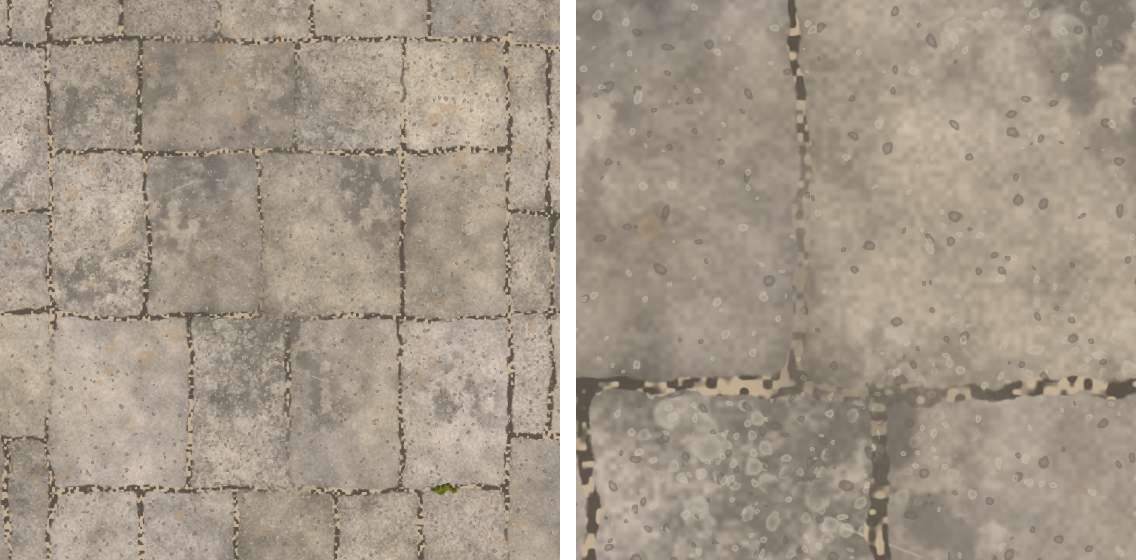
Left, the full canvas; right, a detail of the centre.
Reproduce this texture procedurally as a Shadertoy shader.

```glsl
const vec3 STONE_WARM = vec3(0.685, 0.635, 0.560);
const vec3 STONE_GREY = vec3(0.655, 0.612, 0.572);
const vec3 STAIN      = vec3(0.430, 0.400, 0.370);
const vec3 LICHEN     = vec3(0.790, 0.755, 0.680);
const vec3 OCHRE      = vec3(0.710, 0.590, 0.455);
const vec3 JOINT_DARK = vec3(0.340, 0.310, 0.275);
const vec3 JOINT_SAND = vec3(0.770, 0.690, 0.575);
const vec3 MOSS       = vec3(0.350, 0.360, 0.130);
const vec2 MOSS_PLACE = vec2(0.795, 0.128);
const float JOINT_WIDTH = 0.0036;
const float CORNER = 0.014;
const float SIDE = 0.09;
const float MAIN_ROWS[6] = float[6](-0.065, 0.125, 0.434, 0.729, 0.930, 1.125);
const float SIDE_ROWS[6] = float[6](-0.075, 0.220, 0.440, 0.622, 0.922, 1.220);

struct Stone { float edge; vec2 id; };

float hash(vec2 p) {
    vec3 q = fract(p.xyx * 0.1031);
    q += dot(q, q.yzx + 33.33);
    return fract((q.x + q.y) * q.z);
}

float noise(vec2 p) {
    vec2 i = floor(p), f = fract(p);
    f = f * f * (3.0 - 2.0 * f);
    vec2 e = vec2(0.0, 1.0);
    return mix(mix(hash(i), hash(i + e.yx), f.x),
               mix(hash(i + e.xy), hash(i + e.yy), f.x), f.y);
}

float fbm(vec2 p) {
    float sum = 0.0, amp = 0.516;
    for (int i = 0; i < 5; i++) {
        sum += amp * noise(p);
        p = mat2(1.6, 1.2, -1.2, 1.6) * p + 17.3;
        amp *= 0.5;
    }
    return sum;
}

// Scattered discs, paler in the middle; density is the share of filled cells
float spots(vec2 p, float cells, float density) {
    p *= cells;
    vec2 base = floor(p);
    float cover = 0.0;
    for (int y = -1; y <= 1; y++)
    for (int x = -1; x <= 1; x++) {
        vec2 c = base + vec2(x, y);
        vec2 centre = c + vec2(hash(c + 3.1), hash(c + 41.7));
        float radius = mix(0.14, 0.48, hash(c + 71.3));
        float r = length(p - centre) / radius;
        float disc = (1.0 - smoothstep(0.7, 1.1, r)) * mix(0.55, 1.0, smoothstep(0.2, 0.75, r));
        cover = max(cover, disc * step(hash(c + 97.9), density));
    }
    return cover;
}

// Position of a vertical joint, in stones along its row
float joint(float i, float count, float key) {
    bool border = i < 0.5 || i > count - 0.5;
    return border ? i : i + 0.5 * (hash(vec2(i, key) + 7.0) - 0.5);
}

// Stone under p: depth inside its rounded outline, and its id
Stone findStone(vec2 p) {
    float wrapped = p.x - step(0.5, p.x);
    bool side = abs(wrapped) < SIDE;
    float low = 0.0, high = 1.0, key = 0.0;
    for (int i = 0; i < 5; i++) {
        float a = side ? SIDE_ROWS[i] : MAIN_ROWS[i];
        if (p.y >= a) {
            low = a;
            high = side ? SIDE_ROWS[i + 1] : MAIN_ROWS[i + 1];
            key = float(i) + (side ? 10.0 : 0.0);
        }
    }
    float count = side ? 2.0 : 4.0 + step(0.5, hash(vec2(key, 3.0)));
    vec2 span = side ? vec2(-SIDE, SIDE) : vec2(SIDE, 1.0 - SIDE);
    float x = side ? wrapped : p.x;
    float u = (x - span.x) / (span.y - span.x) * count;
    float i = floor(u);
    if (u < joint(i, count, key)) i -= 1.0;
    else if (u >= joint(i + 1.0, count, key)) i += 1.0;
    float left = mix(span.x, span.y, joint(i, count, key) / count);
    float right = mix(span.x, span.y, joint(i + 1.0, count, key) / count);
    vec2 q = abs(vec2(x, p.y) - 0.5 * vec2(left + right, low + high));
    q += CORNER - 0.5 * vec2(right - left, high - low);
    float outline = length(max(q, 0.0)) + min(max(q.x, q.y), 0.0) - CORNER;
    return Stone(-outline, vec2(i, key));
}

// Fine pale scratches in random directions
float scratches(vec2 p, float aa) {
    float cover = 0.0;
    for (float i = 0.0; i < 6.0; i++) {
        vec2 a = vec2(hash(vec2(i, 5.0)), hash(vec2(i, 9.0)));
        vec2 b = vec2(0.03 + 0.06 * hash(vec2(i, 2.0)), 0.16 * hash(vec2(i, 4.0)) - 0.05);
        vec2 q = p - a;
        float d = length(q - b * clamp(dot(q, b) / dot(b, b), 0.0, 1.0));
        cover = max(cover, 1.0 - smoothstep(0.0004, 0.0006 + aa, d));
    }
    return cover * smoothstep(0.3, 0.6, noise(p * 60.0));
}

void mainImage(out vec4 fragColor, in vec2 fragCoord) {
    vec2 p = fragCoord / iResolution.xy;
    float aa = 1.0 / iResolution.y;
    vec2 wobble = vec2(fbm(p * 9.0), fbm(p * 9.0 + 50.0)) - 0.5;
    vec2 ragged = vec2(fbm(p * 60.0), fbm(p * 60.0 + 30.0)) - 0.5;
    Stone stone = findStone(p + 0.022 * wobble + 0.010 * ragged);
    float shade = hash(stone.id + 11.0);
    float rough = hash(stone.id + 23.0);

    // Stone face: clouds, mottling and grain
    float tone = 1.0 + 0.11 * (shade - 0.5) + 0.42 * (fbm(p * 5.0 + 4.0) - 0.5)
        + 0.34 * (fbm(p * 32.0) - 0.5)
        + mix(0.10, 0.26, rough) * (noise(p * 270.0) - 0.5)
        - 0.09 * exp(-max(stone.edge, 0.0) / 0.010);
    float warmth = clamp(0.5 + 0.7 * (hash(stone.id + 37.0) - 0.5) + 2.0 * (fbm(p * 7.0 + 80.0) - 0.5), 0.0, 1.0);
    vec3 color = mix(STONE_GREY, STONE_WARM, warmth) * tone;

    // Dark stains, broken up by fine noise
    float stain = smoothstep(0.54, 0.74, fbm(p * 6.0 + 20.0)) * smoothstep(0.36, 0.62, fbm(p * 55.0 + 9.0));
    color = mix(color, STAIN, 0.65 * stain);

    // Lichen, ochre blotches, pits and flecks
    vec2 q = p + 0.010 * ragged;
    float patches = smoothstep(0.42, 0.64, fbm(p * 7.0 + 60.0) + 0.28 * (rough - 0.5));
    float lichen = max(spots(q, 42.0, 0.55), 0.9 * spots(q + 5.0, 95.0, 0.45));
    color = mix(color, LICHEN, 0.60 * patches * lichen * smoothstep(0.25, 0.6, fbm(p * 80.0)));
    float ochre = spots(q + 2.0, 34.0, 0.16) * smoothstep(0.40, 0.60, fbm(p * 8.0 + 33.0));
    color = mix(color, OCHRE, 0.55 * ochre);
    color = mix(color, STAIN, 0.65 * spots(q + 8.0, 125.0, mix(0.06, 0.24, rough)));
    color = mix(color, LICHEN, 0.60 * spots(q + 13.0, 160.0, mix(0.05, 0.16, rough)));
    color = mix(color, LICHEN, 0.45 * scratches(p, aa));

    // Joints: dark gaps filled with sandy grit, fading in places
    float width = JOINT_WIDTH * (0.35 + 1.3 * noise(p * 16.0));
    float gap = 1.0 - smoothstep(width - aa, width + 0.0012 + aa, stone.edge);
    gap *= mix(0.30, 1.0, smoothstep(0.18, 0.42, noise(p * 6.0 + 3.0)));
    float sand = smoothstep(0.42, 0.72, noise(p * 210.0 + 7.0) + 0.35 * (noise(p * 24.0) - 0.5));
    color = mix(color, mix(JOINT_DARK, JOINT_SAND, sand), 0.92 * gap);

    // Small tuft of moss in a joint
    float tuft = length((p - MOSS_PLACE) / vec2(0.023, 0.010)) + 1.6 * (fbm(p * 90.0) - 0.5);
    color = mix(color, MOSS * (0.6 + 0.8 * noise(p * 230.0)), 1.0 - smoothstep(0.75, 1.0, tuft));

    fragColor = vec4(clamp(color, 0.0, 1.0), 1.0);
}
```
